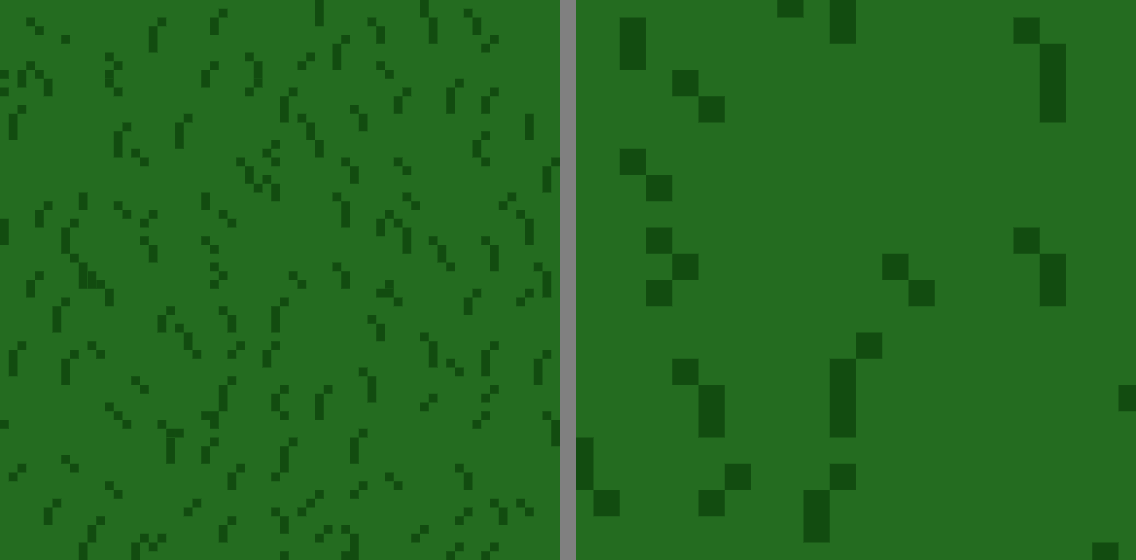
Left, the full canvas; right, a detail of the centre.
Give the GLSL for this texture, as a WebGL 2 fragment shader.

```glsl
#version 300 es
precision highp float;
// Blocky lawn: short bent grass blades scattered over a flat green ground.

#define GRID 64.0                        // blocks across the canvas
#define SLOT vec2(5.0, 6.0)              // blocks per blade slot
#define DENSITY 0.96                     // share of slots holding a blade
#define MAX_STEM 3.0                     // tallest stem in blocks
#define TIP_SHARE 0.96                   // blades with a bent tip
#define FOOT_SHARE 0.08                  // blades with a kinked foot
#define GROUND vec3(0.141, 0.424, 0.127)
#define BLADE vec3(0.070, 0.300, 0.063)

uniform vec2 u_resolution;
out vec4 fragColor;

float hash(vec2 p) {
    return fract(sin(dot(p, vec2(127.1, 311.7))) * 43758.5453);
}

// Signed distance to a box given by its lower left corner and size.
float box(vec2 p, vec2 corner, vec2 size) {
    vec2 d = abs(p - corner - 0.5 * size) - 0.5 * size;
    return max(d.x, d.y);
}

// Upright stem with a diagonal tip and sometimes a diagonal foot.
float blade(vec2 p, vec2 base, vec2 id) {
    float stem = 1.0 + floor(hash(id + 17.3) * MAX_STEM);
    float lean = hash(id + 29.1) < 0.5 ? -1.0 : 1.0;
    float d = box(p, base, vec2(1.0, stem));
    if (hash(id + 41.7) < TIP_SHARE)
        d = min(d, box(p, base + vec2(lean, stem), vec2(1.0)));
    if (hash(id + 53.9) < FOOT_SHARE) {
        float side = hash(id + 67.2) < 0.5 ? -1.0 : 1.0;
        d = min(d, box(p, base + vec2(side, -1.0), vec2(1.0)));
    }
    return d;
}

// Nearest blade among the surrounding slots; columns are shifted vertically.
float lawn(vec2 p) {
    float d = GRID;
    for (int i = -1; i <= 1; i++) {
        float column = floor(p.x / SLOT.x) + float(i);
        float shift = floor(hash(vec2(column, 7.7)) * SLOT.y);
        float row = floor((p.y - shift) / SLOT.y);
        for (int j = -1; j <= 1; j++) {
            vec2 id = vec2(column, row + float(j));
            if (hash(id + 3.1) > DENSITY) continue;
            vec2 jitter = vec2(hash(id + 5.3), hash(id + 11.9));
            vec2 base = id * SLOT + vec2(0.0, shift);
            base += floor(jitter * (SLOT - vec2(0.0, 1.0)));
            d = min(d, blade(p, base, id));
        }
    }
    return d;
}

void main() {
    float blockPixels = min(u_resolution.x, u_resolution.y) / GRID;
    vec2 p = gl_FragCoord.xy / blockPixels;
    float cover = clamp(0.5 - lawn(p) * blockPixels, 0.0, 1.0);
    fragColor = vec4(mix(GROUND, BLADE, cover), 1.0);
}
```
